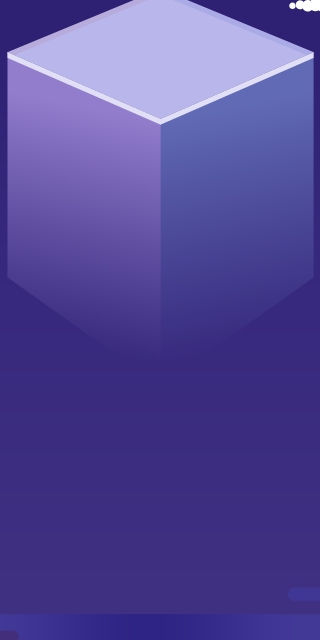
A Shadertoy shader for this background:

```glsl
// A lilac glass-topped cube fading into a deep violet backdrop, with a cloud and a floor strip.

// Lengths are in canvas widths; y runs down from 0 at the top to 2 at the bottom.
const float CUBE_LEFT = 0.0234, CUBE_MID = 0.502, CUBE_RIGHT = 0.980;
const float CORNER_Y = 0.163;      // height of the side corners of the top face
const float TOP_SLOPE = 0.436;     // slope of the top face edges
const float BACK_SLOPE = 0.413;
const float BASE_Y = 0.867;        // where the side faces end at the outer edges
const float BASE_SLOPE = 0.71;
const float RIM = 0.018;
const float FADE_START = 0.286, FADE_LENGTH = 0.755, FADE_TILT = 0.2;
const float FLOOR_Y = 1.919;

const vec3 SKY_TOP = vec3(0.180, 0.125, 0.450);
const vec3 SKY_MID = vec3(0.215, 0.160, 0.492);
const vec3 SKY_LOW = vec3(0.252, 0.190, 0.510);
const vec3 LEFT_FACE = vec3(0.570, 0.490, 0.800);
const vec3 RIGHT_FACE = vec3(0.380, 0.415, 0.710);
const vec3 TOP_FACE = vec3(0.720, 0.715, 0.920);
const vec3 BACK_LEFT = vec3(0.715, 0.670, 0.860);
const vec3 BACK_RIGHT = vec3(0.665, 0.665, 0.900);
const vec3 RIM_COLOR = vec3(0.880, 0.875, 0.960);
const vec3 FLOOR_DARK = vec3(0.180, 0.140, 0.520);
const vec3 FLOOR_LIGHT = vec3(0.260, 0.220, 0.590);
const vec3 PILL_COLOR = vec3(0.250, 0.210, 0.575);
const vec3 SHADE_PILL = vec3(0.260, 0.180, 0.480);

// Coverage of a shape from its signed distance, negative inside
float cover(float d) {
    return clamp(0.5 - d * iResolution.x, 0.0, 1.0);
}

// Horizontal capsule
float pill(vec2 p, vec2 center, float halfLength, float radius) {
    vec2 q = p - center;
    q.x -= clamp(q.x, -halfLength, halfLength);
    return length(q) - radius;
}

vec3 backdrop(float y) {
    vec3 c = mix(SKY_TOP, SKY_MID, smoothstep(0.0, 1.0, y));
    return mix(c, SKY_LOW, clamp((y - 0.95) / 0.95, 0.0, 1.0));
}

vec3 drawCube(vec3 color, vec2 p) {
    float fromSide = p.x < CUBE_MID ? p.x - CUBE_LEFT : CUBE_RIGHT - p.x;
    float rightSide = cover(CUBE_MID - p.x);
    float frontY = CORNER_Y + TOP_SLOPE * fromSide;
    float backY = CORNER_Y - BACK_SLOPE * fromSide;
    float baseY = BASE_Y + BASE_SLOPE * fromSide;

    // Side faces, lit at the top and melting into the backdrop
    float fade = (p.y - FADE_TILT * fromSide - FADE_START) / FADE_LENGTH;
    vec3 face = mix(LEFT_FACE, RIGHT_FACE, rightSide);
    face = mix(face, color, clamp(fade, 0.0, 1.0));
    float sides = cover(max(-fromSide, max(frontY - p.y, (p.y - baseY) * 0.82)));
    color = mix(color, face, sides);

    // Top face with its tinted back border
    vec3 border = mix(BACK_LEFT, BACK_RIGHT, rightSide);
    vec3 top = mix(border, TOP_FACE, cover((backY + RIM - p.y) * 0.92));
    float lid = max(-fromSide, max(backY - p.y, p.y - frontY));
    color = mix(color, top, cover(lid));

    // Bright front rim
    float rim = max(-fromSide, abs(p.y - frontY - 0.5 * RIM) - 0.5 * RIM);
    return mix(color, RIM_COLOR, cover(rim * 0.92));
}

// Row of puffs growing towards the right edge
float cloud(vec2 p) {
    float d = 1.0;
    for (int i = 0; i < 5; i++) {
        float k = float(i);
        vec2 center = vec2(0.914 + 0.024 * k, 0.018 - 0.003 * mod(k, 2.0));
        d = min(d, length(p - center) - min(0.010 + 0.004 * k, 0.020));
    }
    return d;
}

void mainImage(out vec4 fragColor, in vec2 fragCoord) {
    vec2 uv = fragCoord / iResolution.xy;
    vec2 p = vec2(uv.x, 2.0 * (1.0 - uv.y));

    vec3 color = drawCube(backdrop(p.y), p);
    color = mix(color, vec3(1.0), cover(cloud(p)));

    // Floor strip, darkest near its middle
    float spread = smoothstep(0.0, 0.5, abs(p.x - 0.46));
    color = mix(color, mix(FLOOR_DARK, FLOOR_LIGHT, spread), cover(FLOOR_Y - p.y));

    // Rounded bars entering from the sides
    color = mix(color, PILL_COLOR, cover(pill(p, vec2(1.02, 1.857), 0.1, 0.021)));
    color = mix(color, SHADE_PILL, cover(pill(p, vec2(-0.06, 1.99), 0.1, 0.019)));

    fragColor = vec4(color, 1.0);
}
```
